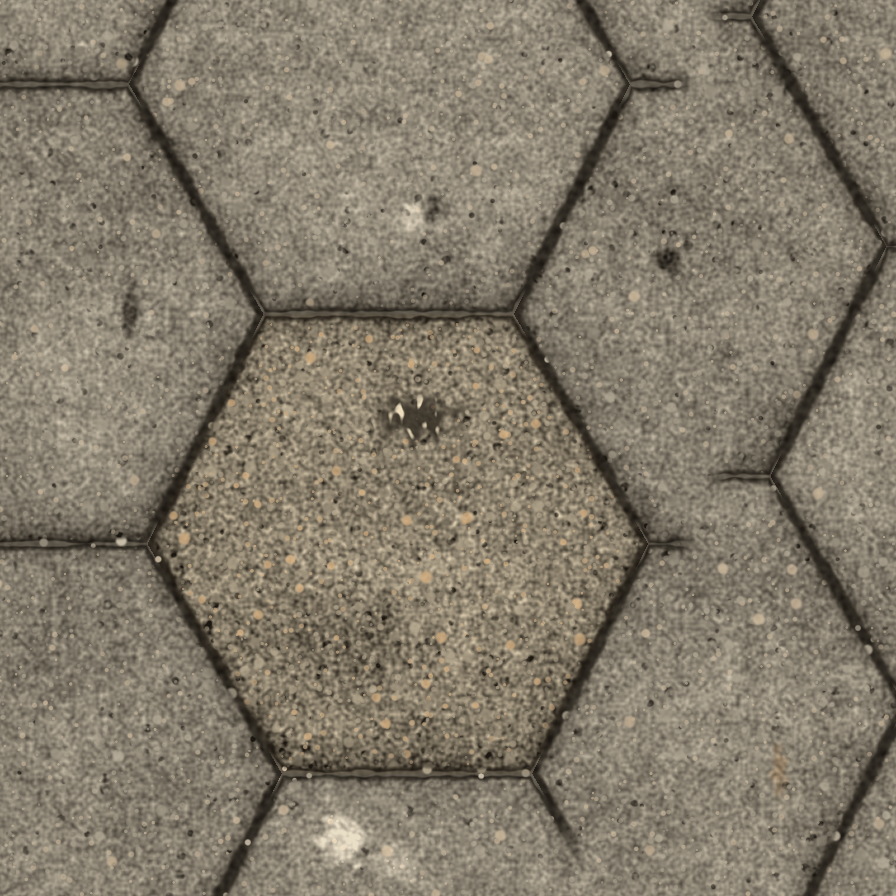
Reproduce this texture procedurally as a three.js fragment shader.

```glsl
// Worn hexagonal concrete paving: a sheared flat-top hex grid with dark, dirty joints.
// Gradient noise and scattered round stones make the gritty surface; the grid slips
// along one vertical seam, where the joints fade out into short stubs.
#define ROW 0.513
#define STRETCH 1.06
#define SHEAR 0.04
#define ORIGIN vec2(0.444, 0.393)
#define SEAM_X 0.782
#define SLIP vec2(0.143, -0.0755)
#define JOINT 0.0075
#define GRAIN 0.42
#define DARK vec3(0.19, 0.17, 0.14)
#define LIGHT vec3(0.77, 0.73, 0.65)
#define OCHRE vec3(0.70, 0.56, 0.40)

varying vec2 vUv;

vec2 hash2(vec2 p) {
  vec3 a = fract(p.xyx * vec3(0.1031, 0.1030, 0.0973));
  a += dot(a, a.yzx + 33.33);
  return fract((a.xx + a.yz) * a.zy);
}

float cornerRamp(vec2 cell, vec2 corner, vec2 f) {
  return dot(hash2(cell + corner + 71.0) * 2.0 - 1.0, f - corner);
}

// Gradient noise, roughly -0.7 to 0.7
float noise(vec2 p) {
  vec2 i = floor(p), f = p - i;
  vec2 u = f * f * f * (f * (f * 6.0 - 15.0) + 10.0);
  return mix(mix(cornerRamp(i, vec2(0.0), f), cornerRamp(i, vec2(1.0, 0.0), f), u.x),
             mix(cornerRamp(i, vec2(0.0, 1.0), f), cornerRamp(i, vec2(1.0), f), u.x), u.y);
}

// Scattered stones: x = coverage, y = random shade
vec2 stones(vec2 p, float density) {
  vec2 i = floor(p), best = vec2(0.0);
  for (int y = -1; y <= 1; y++)
    for (int x = -1; x <= 1; x++) {
      vec2 cell = i + vec2(float(x), float(y));
      vec2 kind = hash2(cell + 19.0);
      float radius = 0.22 + 0.33 * kind.y * kind.y;
      float d = length(p - cell - hash2(cell + 47.0));
      float cover = (1.0 - smoothstep(radius * 0.5, radius, d)) * step(kind.x, density);
      if (cover > best.x) best = vec2(cover, hash2(cell + 83.0).x);
    }
  return best;
}

// Offset from the nearest hexagon centre, in rows
vec2 hexOffset(vec2 q) {
  vec2 s = vec2(1.73205, 1.0);
  vec2 a = mod(q + 0.5 * s, s) - 0.5 * s, b = mod(q, s) - 0.5 * s;
  return dot(a, a) < dot(b, b) ? a : b;
}

// Soft ragged blot
float blot(vec2 p, vec2 centre, vec2 size) {
  return 1.0 - smoothstep(0.3, 1.0, length((p - centre) / size) + 0.7 * noise(p * 75.0));
}

void main() {
  vec2 p = vUv;

  // Grid, slipped to the right of the seam
  vec2 q = p - ORIGIN + SLIP * step(SEAM_X, p.x);
  q.x += SHEAR * q.y;
  q = q * vec2(STRETCH, 1.0) / ROW;
  vec2 local = hexOffset(q), r = abs(local);
  vec2 id = floor((q - local) * vec2(1.1547, 2.0) + 0.5);
  float edge = (0.5 - max(r.y, dot(r, vec2(0.86603, 0.5)))) * ROW;
  edge = max(edge + 0.004 * noise(p * 24.0) + 0.003 * noise(p * 75.0), 0.0);

  // Joints vanish at the seam and in a patch at the bottom
  float seamGap = abs(p.x - SEAM_X);
  float patchFade = smoothstep(0.61, 0.66, p.x) * (1.0 - smoothstep(0.87, 0.91, p.x))
                  * (1.0 - smoothstep(0.06, 0.11, p.y));
  float visible = smoothstep(0.0, 0.035, seamGap) * (1.0 - patchFade);

  // Tile wear: the middle one is coarse and brown
  float coarse = 1.0 - step(0.5, length(id));
  float tone = (hash2(id + 9.0).x - 0.5) * smoothstep(0.0, 0.12, seamGap);

  // Concrete grain and stains
  float v = 0.60 + 0.09 * tone - 0.03 * coarse;
  v += GRAIN * (1.0 + 0.5 * coarse) * (noise(p * 190.0) + 0.75 * noise(p * 105.0));
  v += 0.22 * noise(p * 34.0) + 0.20 * noise(p * 7.0 + 3.0);
  v += 0.10 * blot(p, vec2(0.12, 0.57), vec2(0.17, 0.16));
  v -= 0.16 * blot(p, vec2(0.37, 0.29), vec2(0.15, 0.07));

  // Pits, then fine and large stones
  float pits = stones(p * 72.0 + 11.0, 0.10 + 0.12 * coarse).x;
  v -= 0.42 * pits * smoothstep(-0.2, 0.2, noise(p * 130.0));
  vec2 fine = stones(p * 125.0, 0.26 + 0.16 * coarse);
  vec2 large = stones(p * 62.0 + 5.0, 0.09 + 0.14 * coarse);
  v = mix(v, 0.55 + 0.50 * fine.y, 0.65 * fine.x);
  v = mix(v, 0.62 + 0.45 * large.y, 0.75 * large.x);

  // Joint: dirt spread wider above horizontal lines, black crack, pale fill, beads
  float spread = mix(0.009, 0.020, smoothstep(0.2, 0.45, -local.y));
  v -= 0.48 * visible * exp(-edge / spread);
  float crack = visible * (1.0 - smoothstep(JOINT * 0.4, JOINT * 1.3, edge));
  v = mix(v, -0.06 + 0.25 * noise(p * 110.0), 0.88 * crack);
  float flat_ = smoothstep(0.44, 0.48, r.y);
  v += 0.34 * visible * flat_ * (1.0 - smoothstep(0.001, 0.004, edge));
  vec2 bead = stones(p * 66.0 + 29.0, 0.10 + 0.30 * flat_ * (1.0 - smoothstep(0.14, 0.3, p.y)));
  v = mix(v, 0.6 + 0.5 * bead.y, bead.x * crack);

  // Local marks: black scuff with white flecks, splashes, chipped hollows
  float scuff = blot(p, vec2(0.465, 0.534), vec2(0.058, 0.034));
  v = mix(v, 0.02, 0.85 * scuff);
  v += 1.2 * scuff * smoothstep(0.12, 0.35, noise(p * vec2(95.0, 60.0)));
  v += 0.55 * blot(p, vec2(0.382, 0.060), vec2(0.035)) + 0.25 * blot(p, vec2(0.445, 0.037), vec2(0.03));
  v -= 0.50 * (blot(p, vec2(0.146, 0.655), vec2(0.014, 0.04)) + blot(p, vec2(0.745, 0.71), vec2(0.02)));
  v += 0.40 * blot(p, vec2(0.462, 0.76), vec2(0.022)) - 0.5 * blot(p, vec2(0.482, 0.765), vec2(0.018));

  // Colour, with ochre in some stones and one rust streak
  vec3 colour = mix(DARK, LIGHT, clamp(v, -0.15, 1.25));
  float warm = large.x * step(0.7, large.y) + 0.7 * fine.x * step(0.75, fine.y);
  warm = warm * (0.25 + 0.35 * coarse) * (1.0 - crack) + 0.5 * blot(p, vec2(0.87, 0.14), vec2(0.012, 0.04));
  colour = mix(colour, OCHRE * (0.45 + 0.75 * v), clamp(warm, 0.0, 0.7));
  colour *= mix(vec3(1.0), vec3(1.02, 1.0, 0.96), coarse);
  gl_FragColor = vec4(clamp(colour, 0.0, 1.0), 1.0);
}
```
